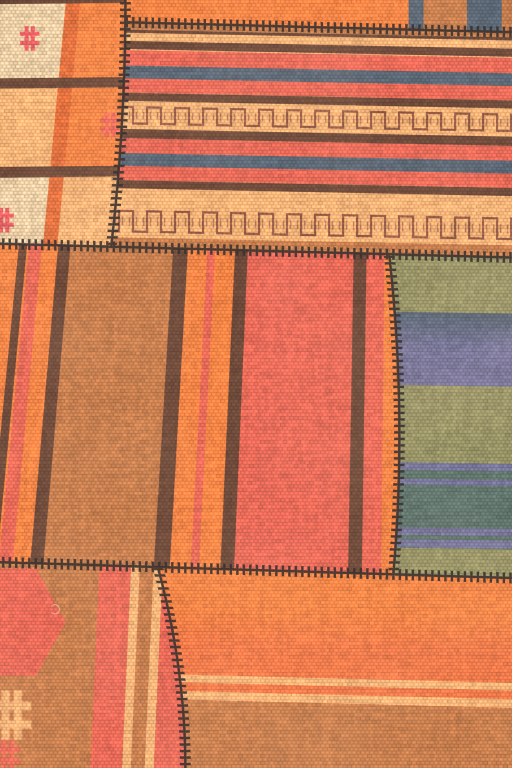
A WebGL 2 fragment shader for this texture:

```glsl
#version 300 es
precision highp float;
// Patchwork of striped woven cloth joined by dark cross-stitched seams.
uniform vec2 u_resolution;
out vec4 fragColor;

const vec3 ORANGE = vec3(.96, .51, .26), RED = vec3(.91, .40, .33), BROWN = vec3(.77, .48, .29);
const vec3 DARK = vec3(.41, .27, .21), PEACH = vec3(.96, .70, .46), CREAM = vec3(.91, .80, .64);
const vec3 SLATE = vec3(.33, .39, .45), PURPLE = vec3(.45, .45, .60);
const vec3 GREEN = vec3(.58, .57, .39), TEAL = vec3(.36, .45, .42);

float hash(vec2 p) { return fract(sin(dot(p, vec2(127.1, 311.7))) * 43758.5453); }

float noise(vec2 p) {
  vec2 i = floor(p), f = fract(p);
  f = f * f * (3. - 2. * f);
  return mix(mix(hash(i), hash(i + vec2(1, 0)), f.x),
             mix(hash(i + vec2(0, 1)), hash(i + vec2(1, 1)), f.x), f.y);
}

float inside(float d) { return smoothstep(.0014, -.0014, d); }

void band(inout vec3 c, vec3 col, float v, float a, float b) {
  c = mix(c, col, inside(abs(v - .5 * (a + b)) - .5 * (b - a)));
}

// Small crossed-bar motif
float hatch(vec2 q) {
  q = abs(q);
  return max(inside(max(abs(q.x - .006) - .004, q.y - .024)),
             inside(max(abs(q.y - .009) - .004, q.x - .019)));
}

// Square-wave key border of half height h around v = 0
float meander(float x, float v, float h) {
  float f = fract(x / .0547) - .5;
  float rail = abs(v - h * sign(abs(f) - .25));
  float riser = max(abs(abs(f) - .25) * .0547, abs(v) - h);
  float stub = max(abs(abs(abs(f) - .25) - .125) * .0547, abs(v) - h * .35);
  return max(inside(min(rail, riser) - .0022), .6 * inside(stub - .0015));
}

// Seam thread with short ticks across it
float stitch(float d, float s) {
  float tick = abs(fract(s / .0127) - .5) * .0127 - .0024;
  return max(inside(abs(d) - .0025), inside(max(abs(d) - .0105, tick)));
}

vec3 checkedPatch(vec2 p) {
  float x = p.x + .094 * p.y, y = p.y + .01 * p.x;
  float right = inside(.142 - x), middle = inside(abs(y - .248) - .085);
  vec3 c = mix(mix(CREAM, PEACH, middle), mix(ORANGE, PEACH, inside(.335 - y)), right);
  band(c, vec3(.88, .42, .22), x, .129, .157);
  band(c, DARK, y, -.01, .008);
  band(c, DARK, y, .153, .173);
  band(c, DARK, y, .326, .347);
  float m = max(hatch(p - vec2(.058, .075)), hatch(p - vec2(.008, .43)));
  return mix(c, vec3(.92, .36, .38), max(m, .75 * hatch(p - vec2(.215, .244))));
}

vec3 borderPatch(vec2 p) {
  float v = p.y - .02 * (p.x - .25);
  vec3 c = PEACH;
  band(c, BROWN, v, .0, .058);
  band(c, DARK, v, .058, .064);
  band(c, DARK, v, .080, .096);
  // Two repeats of red, blue, red, dark
  for (int i = 0; i < 2; i++) {
    float w = v - .171 * float(i);
    band(c, RED, w, .098, .181);
    band(c, SLATE, w, .128, .153);
    band(c, DARK, w, .181, .197);
  }
  band(c, DARK, v, .252, .270);
  band(c, BROWN, v, .464, .52);
  float key = max(meander(p.x, v - .225, .016), meander(p.x, v - .432, .02));
  return mix(c, vec3(.50, .28, .23), .85 * key);
}

vec3 topPatch(vec2 p) {
  vec3 c = mix(ORANGE, BROWN, inside(.815 - p.x));
  band(c, SLATE, p.x, .798, .827);
  band(c, SLATE, p.x, .912, .980);
  return c;
}

vec3 fanPatch(vec2 p) {
  float t = (p.y - .488) / .609;
  float u = (p.x + .062 * t) / (1. + .074 * t);
  vec3 c = ORANGE;
  band(c, DARK, u, .036, .052);
  band(c, RED, u, .056, .081);
  band(c, BROWN, u, .13, .34);
  band(c, DARK, u, .113, .137);
  band(c, DARK, u, .338, .367);
  band(c, RED, u, .405, .420);
  band(c, RED, u, .47, .751);
  band(c, DARK, u, .459, .484);
  band(c, DARK, u, .691, .716);
  return c;
}

vec3 coolPatch(vec2 p) {
  float v = p.y - .015 * (p.x - .78);
  vec3 c = GREEN;
  band(c, mix(SLATE, PURPLE, smoothstep(.60, .69, v)), v, .609, .752);
  band(c, TEAL, v, .903, 1.07);
  band(c, PURPLE, v, .903, .917);
  band(c, PURPLE, v, .935, .946);
  band(c, PURPLE, v, 1.03, 1.044);
  band(c, PURPLE, v, 1.053, 1.068);
  return c;
}

vec3 medallionPatch(vec2 p) {
  float u = p.x + .045 * (p.y - 1.11);
  vec2 q = abs(p - vec2(.02, 1.215));
  vec3 c = mix(BROWN, RED, inside(max(q.x + .55 * q.y - .108, q.y - .105)));
  c = mix(c, PEACH, hatch((p - vec2(.023, 1.397)) * .5));
  c = mix(c, RED, hatch((p - vec2(.015, 1.475)) * .8));
  band(c, RED, u, .194, .256);
  band(c, PEACH, u, .256, .273);
  band(c, PEACH, u, .300, .318);
  band(c, RED, u, .318, .40);
  return c;
}

vec3 sunsetPatch(vec2 p) {
  float v = p.y - .025 * (p.x - .37);
  vec3 c = mix(ORANGE, vec3(.94, .46, .27), smoothstep(1.17, 1.27, v));
  band(c, PEACH, v, 1.318, 1.333);
  band(c, PEACH, v, 1.350, 1.367);
  band(c, BROWN, v, 1.367, 1.6);
  return c;
}

void main() {
  // x runs 0..1 rightward, y runs 0..1.5 downward
  vec2 p = gl_FragCoord.xy / u_resolution;
  p = vec2(p.x, 1.5 - 1.5 * p.y);

  // Signed distances to the seams
  float left = p.x - .245 + .12 * p.y * p.y;
  float top = p.y - .037 - .026 * p.x;
  float upper = p.y - .476 - .027 * p.x;
  float lower = p.y - 1.098 - .031 * p.x;
  float side = p.x - .78 + .16 * (p.y - .85) * (p.y - .85);
  float curve = p.x - .362 + .35 * (1.5 - p.y) * (1.5 - p.y);

  vec3 c = mix(borderPatch(p), topPatch(p), inside(top));
  c = mix(c, checkedPatch(p), inside(left));
  c = mix(c, mix(coolPatch(p), fanPatch(p), inside(side)), inside(-upper));
  c = mix(c, mix(sunsetPatch(p), medallionPatch(p), inside(curve)), inside(-lower));

  // Staggered weave, uneven threads and worn patches
  vec2 g = p * vec2(115., 150.);
  g.x += .5 * mod(floor(g.y), 2.);
  vec2 f = cos(3.14159 * (fract(g) - .5));
  c *= 1. + .2 * (f.x * f.y - .4) + .12 * (hash(floor(g)) - .5);
  c *= 1. + .07 * (noise(p * vec2(25., 160.)) + noise(p * vec2(160., 25.)) - 1.);
  c = mix(c, vec3(1., .82, .70), .08 * noise(p * 9.) + .03);

  // Stitching and a stray loop of thread
  float s = stitch(left, p.y) * inside(upper);
  s = max(s, stitch(top, p.x) * inside(-left));
  s = max(s, max(stitch(upper, p.x), stitch(lower, p.x)));
  s = max(s, stitch(side, p.y) * inside(-upper) * inside(lower));
  s = max(s, stitch(curve, p.y) * inside(-lower));
  c = mix(c, vec3(.22, .19, .18), .88 * s);
  float loop = abs(length(p - vec2(.107, 1.19)) - .009) - .001;
  c = mix(c, CREAM, .7 * inside(loop) * inside(.1 - p.x));
  fragColor = vec4(c, 1.);
}
```
